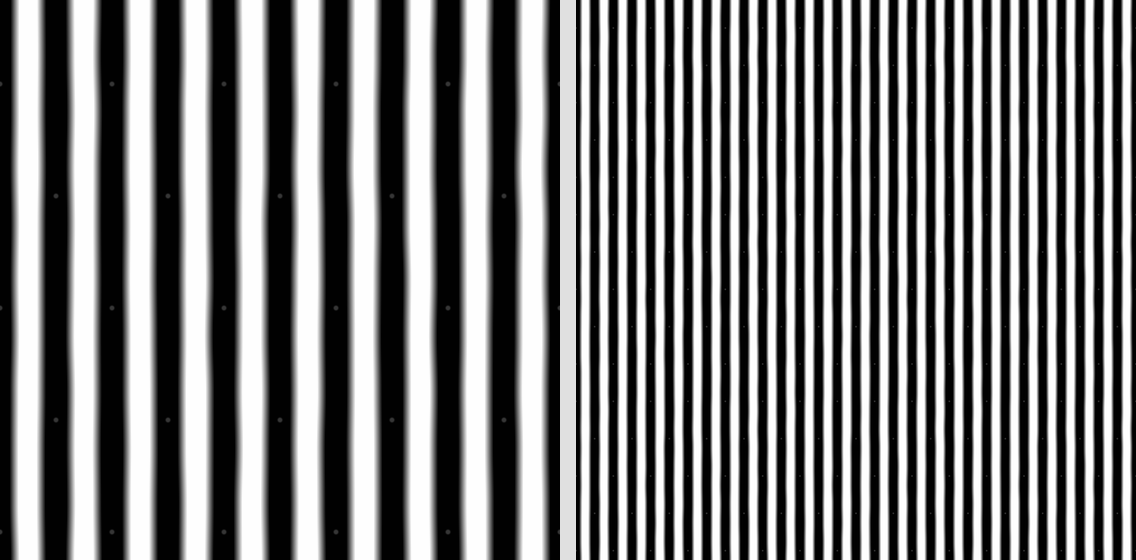
Left, the tile; right, the same tile 3 across and 3 down.
This pattern is drawn by a Shadertoy shader. Its source:

```glsl
// Soft-edged vertical black and white stripes with faint staggered grey dots.
// Each stripe is a blurred band around its centre line; wrapping value noise
// bends every edge slightly, and the dots sit on alternate stripes per row.

const float STRIPES    = 10.0;   // black stripes across
const float DOT_ROWS   = 5.0;    // dot rows from bottom to top
const float HALF_WIDTH = 0.26;   // half a black stripe, in stripe periods
const float EDGE_BLUR  = 0.16;   // width of the edge ramp, in stripe periods
const float WOBBLE     = 0.012;  // edge drift, in stripe periods
const float WOBBLE_CELLS = 10.0; // noise cells up the canvas
const float DOT_OFFSET = 0.25;   // height of the first row, in row periods
const float DOT_RADIUS = 0.0042; // in canvas units
const float DOT_SOFT   = 0.0016; // dot edge softness, in canvas units
const vec3 INK   = vec3(0.005);
const vec3 PAPER = vec3(0.995);
const vec3 DOT   = vec3(0.21);

// Integer hash of a cell, from 0 to 1
float hash(uvec2 p) {
    uint h = p.x * 1597334677u ^ p.y * 3812015801u;
    h = (h ^ (h >> 15)) * 2246822519u;
    h ^= h >> 13;
    return float(h & 65535u) / 65535.0;
}

// Value noise along y that wraps at the canvas top, from -1 to 1
float edgeNoise(float y, float edge) {
    float t = y * WOBBLE_CELLS;
    float cell = floor(t);
    float a = hash(uvec2(mod(cell, WOBBLE_CELLS), edge));
    float b = hash(uvec2(mod(cell + 1.0, WOBBLE_CELLS), edge));
    return mix(a, b, smoothstep(0.0, 1.0, t - cell)) * 2.0 - 1.0;
}

void mainImage(out vec4 fragColor, in vec2 fragCoord) {
    vec2 uv = fragCoord / iResolution.xy;
    float pixel = 1.0 / iResolution.y;

    // Nearest stripe centre and signed offset from it
    float nearest = floor(uv.x * STRIPES + 0.5);
    float offset = uv.x * STRIPES - nearest;
    float stripe = mod(nearest, STRIPES);

    // Blurred stripe edge with its own drift
    float edge = 2.0 * stripe + step(0.0, offset);
    float halfWidth = HALF_WIDTH + WOBBLE * edgeNoise(uv.y, edge);
    float blur = max(EDGE_BLUR, pixel * STRIPES);
    float paper = clamp((abs(offset) - halfWidth) / blur + 0.5, 0.0, 1.0);
    vec3 color = mix(INK, PAPER, paper);

    // Dots on even stripes in even rows, odd stripes in odd rows
    float rowPos = uv.y * DOT_ROWS - DOT_OFFSET;
    float row = floor(rowPos + 0.5);
    float staggered = 1.0 - mod(mod(row, DOT_ROWS) + stripe, 2.0);
    float dist = length(vec2(offset / STRIPES, (rowPos - row) / DOT_ROWS));
    float soft = max(DOT_SOFT, pixel);
    float dotMask = 1.0 - smoothstep(-soft, soft, dist - DOT_RADIUS);
    color = mix(color, DOT, dotMask * staggered);

    fragColor = vec4(color, 1.0);
}
```
